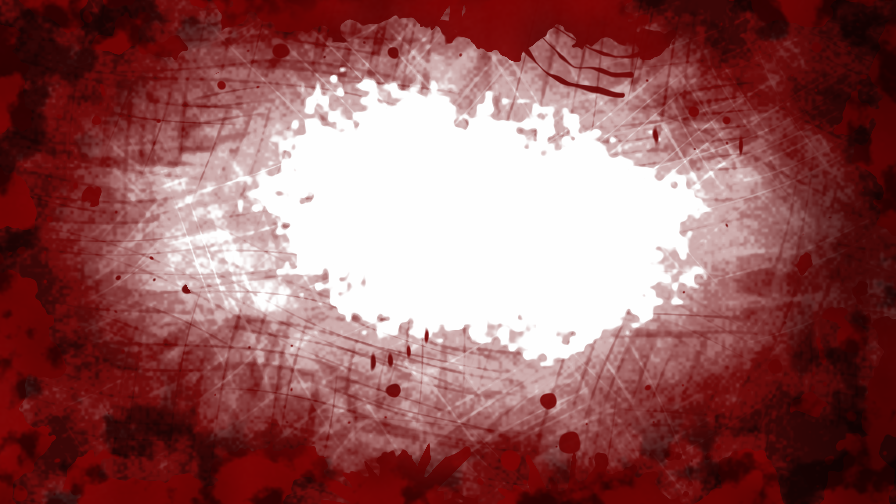
A Shadertoy shader for this background:

```glsl
// Grunge backdrop: torn white centre, scratched pink haze and a blood-spattered dark red frame.
#define HAZE_CENTRE vec2(0.891, 0.549)
#define HAZE_RADIUS vec2(0.80, 0.49)
#define FIBRE_GAIN 0.085
#define GRIME_GAIN 0.50
#define TEAR_GAIN 0.62
#define DROP_CELLS 15.0
#define BLOOD vec3(0.45, 0.010, 0.012)
#define DEEP vec3(0.23, 0.025, 0.025)

// Main drops: centre and radius
const vec3 DROPS[8] = vec3[8](
    vec3(0.558, 0.900, 0.016), vec3(0.440, 0.831, 0.009),
    vec3(1.088, 0.204, 0.016), vec3(1.130, 0.120, 0.022),
    vec3(1.014, 0.088, 0.020), vec3(1.539, 0.271, 0.015),
    vec3(1.690, 0.329, 0.031), vec3(0.664, 0.988, 0.022));

float hash(vec2 p) {
    vec3 q = fract(vec3(p.xyx) * 0.1031);
    q += dot(q, q.yzx + 33.33);
    return fract((q.x + q.y) * q.z);
}

float noise(vec2 p) {
    vec2 i = floor(p), f = fract(p);
    f = f * f * (3.0 - 2.0 * f);
    return mix(mix(hash(i), hash(i + vec2(1, 0)), f.x),
               mix(hash(i + vec2(0, 1)), hash(i + vec2(1, 1)), f.x), f.y);
}

float fbm(vec2 p) {
    float sum = 0.0, amp = 0.53;
    for (int i = 0; i < 4; i++) {
        sum += amp * noise(p);
        p = mat2(1.6, 1.2, -1.2, 1.6) * p + 5.3;
        amp *= 0.5;
    }
    return sum;
}

// Thin crossing scratches, alternately dark and light
float fibres(vec2 p) {
    float sum = 0.0;
    for (int i = 0; i < 10; i++) {
        float k = float(i), a = k * 2.4;
        vec2 q = mat2(cos(a), sin(a), -sin(a), cos(a)) * p + 7.0 * k;
        q.y += 0.02 * sin(q.x * 7.0 + k);
        float line = 1.0 - smoothstep(0.0, 0.13, abs(noise(q * vec2(4.0, 36.0)) - 0.5));
        float fade = smoothstep(0.3, 0.8, noise(q * 5.0 + 20.0));
        sum += line * fade * (i % 2 == 0 ? -1.5 : 1.2);
    }
    return sum;
}

float ellipse(vec2 p, vec2 c, vec2 r) { return length((p - c) / r) - 1.0; }

float segment(vec2 p, vec2 a, vec2 b) {
    vec2 d = b - a;
    return length(p - a - d * clamp(dot(p - a, d) / dot(d, d), 0.0, 1.0));
}

// Spiky splash around a point outside the frame
float splash(vec2 p, vec2 c, float r) {
    vec2 q = p - c;
    float ray = noise(vec2(atan(q.y, q.x) * 11.0, c.x * 40.0));
    return length(q) - r * (0.45 + 0.8 * ray * ray) - 0.03 * (noise(p * 45.0) - 0.5);
}

// Three sagging strands at the top
float strands(vec2 p) {
    float d = 1.0;
    p += 0.016 * (vec2(noise(p * 22.0), noise(p * 22.0 + 9.0)) - 0.5);
    for (int s = 0; s < 3; s++) {
        float k = float(s);
        vec2 a = vec2(1.0 + 0.03 * k, 0.99), b = vec2(1.04 + 0.075 * k, 0.82 + 0.02 * k);
        vec2 c = vec2(1.23 + 0.025 * k, 0.815 + 0.04 * k), last = a;
        for (int i = 1; i <= 7; i++) {
            float t = float(i) / 7.0;
            vec2 next = mix(mix(a, b, t), mix(b, c, t), t);
            d = min(d, segment(p, last, next));
            last = next;
        }
    }
    return d - 0.001 - 0.008 * pow(noise(p * 26.0), 2.0);
}

// Round drops, falling streaks and small scattered spots
float spatter(vec2 p, float haze) {
    vec2 w = p + 0.006 * (vec2(noise(p * 50.0), noise(p * 50.0 + 7.0)) - 0.5);
    float d = 1.0;
    for (int i = 0; i < 8; i++) d = min(d, length(w - DROPS[i].xy) - DROPS[i].z);
    for (int i = 0; i < 6; i++) {
        float k = float(i), j = k - 4.0;
        vec2 c = i < 4 ? vec2(0.74 + 0.035 * k, 0.28 + 0.006 * k * k)
                       : vec2(1.30 + 0.17 * j, 0.73 - 0.02 * j);
        d = min(d, 0.005 * ellipse(w, c, vec2(0.005, 0.011 + 0.008 * hash(vec2(k, 3.0)))));
    }
    vec2 cell = floor(w * DROP_CELLS);
    vec2 spot = 0.25 + 0.5 * vec2(hash(cell + 11.0), hash(cell + 37.0));
    float size = 0.03 + 0.19 * pow(hash(cell + 71.0), 4.0);
    float there = step(hash(cell + 5.0), 0.9 * (haze - 0.5));
    return min(d, mix(1.0, (length(fract(w * DROP_CELLS) - spot) - size) / DROP_CELLS, there));
}

// Tone from 0 (dark) to 1 (white)
vec3 ramp(float t) {
    vec3 c = mix(DEEP, vec3(0.43, 0.04, 0.04), smoothstep(0.0, 0.18, t));
    c = mix(c, vec3(0.52, 0.22, 0.22), smoothstep(0.18, 0.36, t));
    c = mix(c, vec3(0.65, 0.41, 0.41), smoothstep(0.34, 0.52, t));
    c = mix(c, vec3(0.81, 0.68, 0.68), smoothstep(0.50, 0.70, t));
    return mix(c, vec3(0.998), smoothstep(0.70, 0.93, t));
}

void mainImage(out vec4 fragColor, in vec2 fragCoord) {
    vec2 p = fragCoord / iResolution.y;
    float width = iResolution.x / iResolution.y, aa = 1.0 / iResolution.y;

    // Haze with a side glow on each hand
    float haze = length((p - HAZE_CENTRE) / HAZE_RADIUS);
    float frame = smoothstep(0.7, 1.05, haze);
    vec2 left = (p - vec2(0.36, 0.55)) / vec2(0.13, 0.16);
    vec2 right = (p - vec2(1.43, 0.58)) / vec2(0.12, 0.15);
    float tone = clamp(1.2 * (1.0 - haze) + 0.17, 0.11, 0.69);
    tone += 0.25 * exp(-dot(left, left)) + 0.13 * exp(-dot(right, right));
    tone += (fbm(p * 9.0) - 0.5) * mix(0.22, GRIME_GAIN, frame);
    tone += FIBRE_GAIN * fibres(p) * (1.0 - 0.6 * frame) + 0.13 * (noise(p * 140.0) - 0.5);

    // Torn white centre
    float tear = min(ellipse(p, vec2(0.815, 0.580), vec2(0.275, 0.235)),
                     ellipse(p, vec2(1.085, 0.525), vec2(0.275, 0.215)));
    tear += TEAR_GAIN * (fbm(p * 13.0) - 0.5) + 0.34 * (noise(p * 65.0) - 0.5);
    tone = mix(tone, 1.0, 1.0 - smoothstep(-0.07, 0.07, tear));
    vec3 col = ramp(clamp(tone, 0.0, 1.0));

    // Blood along the border, splashes, strands and drops
    float border = min(min(p.x, width - p.x) * 0.6, min(p.y, 1.0 - p.y));
    float blood = border - 0.30 * (fbm(p * 10.0 + 30.0) - 0.34);
    blood = min(blood, splash(p, vec2(0.79, -0.03), 0.18));
    blood = min(blood, splash(p, vec2(1.12, -0.06), 0.15));
    blood = min(blood, splash(p, vec2(0.92, 1.05), 0.13));
    blood = min(blood, min(strands(p), spatter(p, haze)));
    vec3 ink = BLOOD * (0.82 + 0.3 * noise(p * 12.0));
    col = mix(col, ink, 0.93 * (1.0 - smoothstep(-aa, aa, blood)));

    // Dark crust, heaviest on the right and in the upper corners
    float crust = smoothstep(0.46, 0.66, fbm(p * 17.0 + 60.0)) * smoothstep(0.85, 1.15, haze);
    float shade = smoothstep(1.45, 1.72, p.x) * (0.2 + 0.35 * noise(p * 7.0));
    col *= (1.0 - 0.55 * crust) * (1.0 - 0.7 * shade);
    fragColor = vec4(col, 1.0);
}
```
